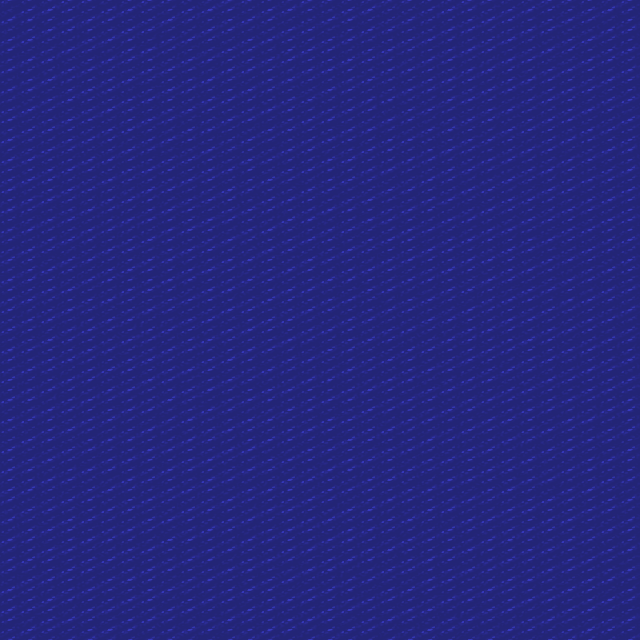
Write a Shadertoy shader that draws this texture.

```glsl
#define COLUMNS 32.0
#define ROWS 64.0
#define RISE 32.0
#define MARKS 5
#define MARK_HALF_WIDTH 0.075
#define MARK_SLOPE 0.2
#define WEAR 0.5
#define TWILL_WAVES vec2(-8.0, 27.0)
#define GRAIN_CELLS vec2(192.0, 256.0)
#define BASE vec3(0.137, 0.144, 0.463)
#define FAINT vec3(0.160, 0.162, 0.550)
#define BRIGHT vec3(0.215, 0.225, 0.750)

float hash(vec2 p) {
    vec3 q = fract(p.xyx * vec3(0.1031, 0.1030, 0.0973));
    q += dot(q, q.yzx + 33.33);
    return fract((q.x + q.y) * q.z);
}

// Gradient at a lattice point, wrapped to the given period
vec2 gradientAt(vec2 cell, vec2 period) {
    float angle = 6.28319 * hash(mod(cell, period) + 0.5);
    return vec2(cos(angle), sin(angle));
}

float gradientNoise(vec2 p, vec2 period) {
    vec2 i = floor(p), f = fract(p);
    vec2 u = f * f * f * (f * (f * 6.0 - 15.0) + 10.0);
    vec2 e = vec2(1.0, 0.0);
    float a = dot(gradientAt(i, period), f);
    float b = dot(gradientAt(i + e.xy, period), f - e.xy);
    float c = dot(gradientAt(i + e.yx, period), f - e.yx);
    float d = dot(gradientAt(i + e.xx, period), f - e.xx);
    return mix(mix(a, b, u.x), mix(c, d, u.x), u.y);
}

// Small dash centred on the origin, in units of the row height
float dash(vec2 p, float halfLength, float softness) {
    p.y -= MARK_SLOPE * p.x;
    p.x -= clamp(p.x, -halfLength, halfLength);
    return 1.0 - smoothstep(-softness, softness, length(p) - MARK_HALF_WIDTH);
}

void mainImage(out vec4 fragColor, in vec2 fragCoord) {
    vec2 uv = fragCoord / iResolution.xy;

    // Rows climb to the right by a whole number of repeats
    vec2 grid = vec2(uv.x * COLUMNS, uv.y * ROWS - uv.x * RISE);
    vec2 id = mod(floor(grid), vec2(COLUMNS, ROWS));
    vec2 local = fract(grid);
    float softness = max(0.05, 0.55 * ROWS / iResolution.y);

    // Shallow twill swell and fine fibre grain
    float twill = cos(6.28319 * dot(uv, TWILL_WAVES));
    float grain = gradientNoise(uv * GRAIN_CELLS, GRAIN_CELLS);

    // Faint raised thread running unbroken along each row
    float thread = 1.0 - smoothstep(0.1, 0.5, abs(local.y - 0.5));
    float faint = thread * clamp(0.25 + 0.2 * twill + 1.0 * grain, 0.0, 1.0);

    // Short bright stitches of uneven length and strength
    float stitches = 0.0;
    for (int k = 0; k < MARKS; k++) {
        float n = float(k);
        float chance = hash(id + 71.0 * n + 3.0);
        vec2 centre = vec2(0.14 + 0.18 * n, 0.5 + 0.15 * cos(2.4 * n));
        float halfLength = 0.03 + 0.16 * fract(0.1 + 0.37 * n);
        float strength = 1.7 * fract(0.55 + 0.618 * n);
        strength *= 1.0 - WEAR * chance + 0.3 * twill;

        // Undo the climb so that each stitch keeps its own slope
        vec2 offset = local - centre;
        offset.y += offset.x * RISE / COLUMNS;
        offset.x *= ROWS / COLUMNS;
        stitches = max(stitches, strength * dash(offset, halfLength, softness));
    }

    vec3 color = mix(BASE, FAINT, faint);
    color = mix(color, BRIGHT, clamp(stitches, 0.0, 1.0));
    fragColor = vec4(color, 1.0);
}
```
